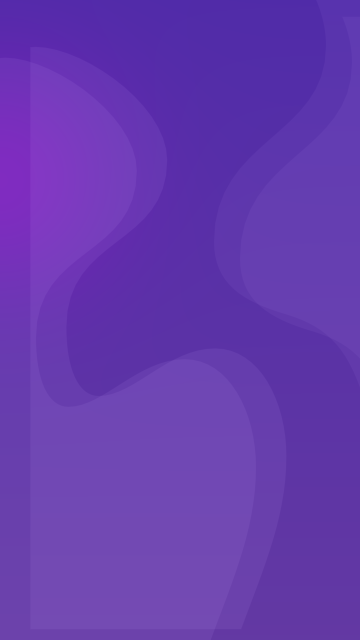
Give the GLSL for this background, as a Shadertoy shader.

```glsl
// Violet backdrop of translucent, doubled wavy shapes with a magenta glow at the left edge.

#define GRID vec2(9.0, 16.0)            // canvas size in working units
#define CURVE_STEPS 16
#define LEFT_SHIFT vec2(0.76, 0.27)     // offset of the second left layer
#define RIGHT_SHIFT vec2(-0.65, -0.42)  // offset of the second right layer (x from right edge)
#define LEFT_ALPHA 0.10
#define RIGHT_ALPHA 0.07
#define GLOW_CENTER vec2(0.0, 11.5)
#define GLOW_RADIUS 3.1
#define GLOW_STRENGTH 0.95

const vec3 TOP_COLOR = vec3(0.315, 0.170, 0.660);
const vec3 BOTTOM_COLOR = vec3(0.388, 0.222, 0.640);
const vec3 GLOW_COLOR = vec3(0.480, 0.120, 0.735);
const vec3 LAYER_COLOR = vec3(0.750, 0.600, 0.960);

vec2 bezier(vec2 a, vec2 b, vec2 c, vec2 d, float t) {
    float s = 1.0 - t;
    return s * s * s * a + 3.0 * s * s * t * b + 3.0 * s * t * t * c + t * t * t * d;
}

// Extends an outline by one cubic arc: x keeps the nearest squared distance,
// y flips sign at each crossing to the right of p.
void addArc(inout vec2 outline, vec2 p, vec2 a, vec2 b, vec2 c, vec2 d) {
    vec2 start = a;
    for (int i = 1; i <= CURVE_STEPS; i++) {
        vec2 end = bezier(a, b, c, d, float(i) / float(CURVE_STEPS));
        vec2 edge = end - start, toP = p - start;
        vec2 gap = toP - edge * clamp(dot(toP, edge) / dot(edge, edge), 0.0, 1.0);
        outline.x = min(outline.x, dot(gap, gap));
        if ((start.y > p.y) != (end.y > p.y) && toP.x < edge.x * toP.y / edge.y)
            outline.y = -outline.y;
        start = end;
    }
}

// Signed distance, positive inside
float signedDistance(vec2 outline) {
    return -outline.y * sqrt(outline.x);
}

float leftWave(vec2 p) {
    vec2 o = vec2(1e3, 1.0);
    addArc(o, p, vec2(-0.10, 14.54), vec2(1.04, 14.75), vec2(3.42, 13.19), vec2(3.42, 11.73));
    addArc(o, p, vec2(3.42, 11.73), vec2(3.42, 9.54), vec2(0.90, 9.85), vec2(0.90, 7.56));
    addArc(o, p, vec2(0.90, 7.56), vec2(0.90, 6.52), vec2(1.19, 5.83), vec2(1.71, 5.83));
    addArc(o, p, vec2(1.71, 5.83), vec2(2.60, 5.83), vec2(3.44, 7.02), vec2(4.62, 7.02));
    addArc(o, p, vec2(4.62, 7.02), vec2(5.73, 7.02), vec2(6.40, 5.69), vec2(6.40, 4.33));
    addArc(o, p, vec2(6.40, 4.33), vec2(6.40, 2.67), vec2(5.73, 1.31), vec2(5.10, -0.46));
    return signedDistance(o);
}

// Here x is measured from the right edge
float rightWave(vec2 p) {
    vec2 o = vec2(1e3, 1.0);
    addArc(o, p, vec2(1.44, 16.63), vec2(1.08, 16.10), vec2(0.85, 15.48), vec2(0.85, 14.85));
    addArc(o, p, vec2(0.85, 14.85), vec2(0.85, 12.56), vec2(3.65, 12.56), vec2(3.65, 9.96));
    addArc(o, p, vec2(3.65, 9.96), vec2(3.65, 8.92), vec2(2.96, 8.46), vec2(1.81, 8.13));
    addArc(o, p, vec2(1.81, 8.13), vec2(0.77, 7.81), vec2(0.25, 7.25), vec2(-0.17, 5.79));
    return signedDistance(o);
}

void mainImage(out vec4 fragColor, in vec2 fragCoord) {
    vec2 uv = fragCoord / iResolution.xy;
    vec2 p = uv * GRID;
    vec2 mirrored = vec2(GRID.x - p.x, p.y);
    float soft = 0.7 * GRID.y / iResolution.y;

    // Vertical gradient and side glow
    vec3 color = mix(BOTTOM_COLOR, TOP_COLOR, uv.y);
    vec2 fromGlow = (p - GLOW_CENTER) / GLOW_RADIUS;
    color = mix(color, GLOW_COLOR, GLOW_STRENGTH * exp(-dot(fromGlow, fromGlow)));

    // Each shape has a shifted copy cut off by straight edges
    float left = leftWave(p);
    vec2 leftCut = p - LEFT_SHIFT;
    float leftCopy = min(leftWave(leftCut), min(leftCut.x, leftCut.y));
    float right = rightWave(mirrored);
    float rightCopy = min(rightWave(mirrored - RIGHT_SHIFT), GRID.y + RIGHT_SHIFT.y - p.y);

    // Translucent layers
    color = mix(color, LAYER_COLOR, RIGHT_ALPHA * smoothstep(-soft, soft, right));
    color = mix(color, LAYER_COLOR, RIGHT_ALPHA * smoothstep(-soft, soft, rightCopy));
    color = mix(color, LAYER_COLOR, LEFT_ALPHA * smoothstep(-soft, soft, leftCopy));
    color = mix(color, LAYER_COLOR, LEFT_ALPHA * smoothstep(-soft, soft, left));

    fragColor = vec4(color, 1.0);
}
```
